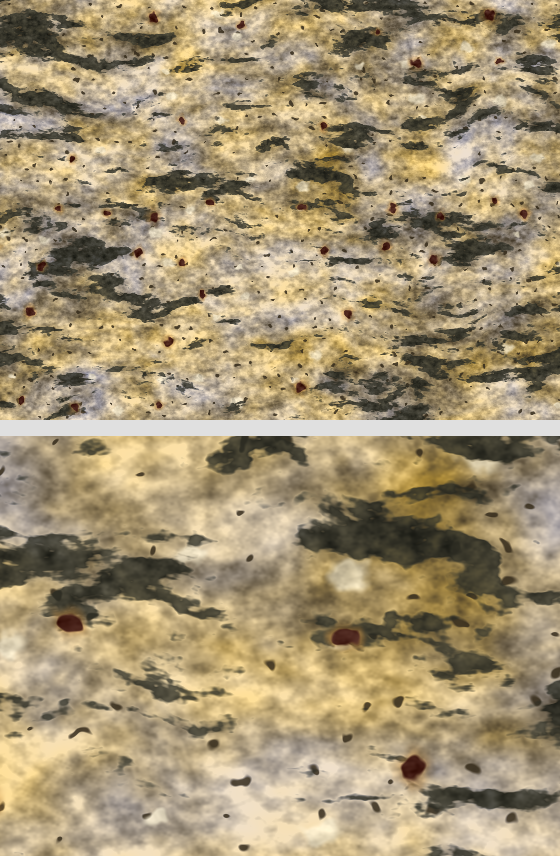
Top: the whole. Bottom: its middle third, enlarged.
Write a Shadertoy shader that draws this texture.

```glsl
// Polished granite: cream and ochre crystals, grey clouds, dark mica streaks, garnets
const vec3 DARK = vec3(0.17, 0.135, 0.08);
const vec3 CREAM = vec3(0.89, 0.80, 0.62);
const vec3 OCHRE_SHIFT = vec3(0.16, 0.0, -0.48);
const vec3 MICA_SHIFT = vec3(-0.035, 0.0, 0.025);
const vec3 GARNET = vec3(0.23, 0.08, 0.06);
const vec3 RUST = vec3(0.66, 0.46, 0.20);
const vec3 QUARTZ = vec3(0.95, 0.91, 0.80);

float hash(vec2 p) {
    vec3 q = fract(p.xyx * 0.1031);
    q += dot(q, q.yzx + 33.33);
    return fract((q.x + q.y) * q.z);
}

float noise(vec2 p) {
    vec2 i = floor(p), f = fract(p);
    f = f * f * (3.0 - 2.0 * f);
    float low = mix(hash(i), hash(i + vec2(1, 0)), f.x);
    float high = mix(hash(i + vec2(0, 1)), hash(i + vec2(1, 1)), f.x);
    return mix(low, high, f.y);
}

// Layered noise centred on zero
float fbm(vec2 p, int octaves) {
    float sum = 0.0, total = 0.0, weight = 1.0;
    for (int i = 0; i < octaves; i++) {
        sum += weight * (noise(p) - 0.5);
        total += weight;
        weight *= 0.55;
        p = mat2(1.6, 1.2, -1.2, 1.6) * p + 19.7;
    }
    return sum / total;
}

// Distance to a scattered spot, in units of its own radius
float spot(vec2 p, float cells, float radius, float chance, float seed) {
    vec2 g = p * cells;
    g.x += 7.0 * hash(vec2(floor(g.y), seed));
    vec2 id = floor(g) + seed;
    vec2 centre = 0.25 + 0.5 * vec2(hash(id), hash(id + 17.0));
    float size = radius * cells * mix(0.5, 1.0, hash(id + 41.0));
    float d = length(fract(g) - centre) / size;
    return hash(id + 73.0) < chance ? d : 9.0;
}

float disc(float d, float softness) {
    return 1.0 - smoothstep(1.0 - softness, 1.0 + softness, d);
}

void mainImage(out vec4 fragColor, in vec2 fragCoord) {
    vec2 p = fragCoord / iResolution.y;

    // Gentle flow of the layers and ragged grain edges
    vec2 flow = p + 0.09 * vec2(fbm(p * 4.0 + 3.0, 3), fbm(p * 4.0 + 51.0, 3));
    vec2 ragged = p + 0.014 * vec2(fbm(p * 75.0, 2), fbm(p * 75.0 + 37.0, 2));

    // Crystal brightness from large clouds down to fine grain
    float cloud = fbm(flow * vec2(5.0, 11.0) + 8.0, 4);
    float crystal = fbm(flow * vec2(20.0, 34.0) + 90.0, 4);
    float grain = fbm(p * vec2(85.0, 110.0) + 150.0, 3);
    float tone = 0.77 + 0.85 * cloud + 0.85 * crystal + 0.75 * grain;

    // Horizontal mica streaks, gathered in the grey clouds
    float streak = fbm(flow * vec2(11.0, 36.0) + 210.0, 5);
    float mica = smoothstep(0.085, 0.175, streak - 0.45 * cloud + 0.25 * grain);
    tone = mix(tone, 0.07 + 0.4 * grain, 0.9 * mica);

    // Fine black pepper
    float pepper = disc(spot(ragged * vec2(0.8, 1.0), 34.0, 0.0045, 0.36, 5.0), 0.35);
    tone = mix(tone, 0.04, 0.85 * pepper);

    // Stone colour with warm patches
    vec3 color = mix(DARK, CREAM, clamp(tone, -0.12, 1.12));
    float warmth = fbm(flow * vec2(9.0, 13.0) + 300.0, 4);
    color += OCHRE_SHIFT * warmth * smoothstep(0.0, 0.7, tone);
    color += MICA_SHIFT * mica;

    // White quartz flecks
    float fleck = disc(spot(ragged * vec2(0.7, 1.0), 15.0, 0.012, 0.2, 130.0), 0.4);
    color = mix(color, QUARTZ + 0.3 * grain, 0.7 * fleck * (1.0 - mica));

    // Garnets in rusty halos
    float garnet = spot(ragged, 9.0, 0.0125, 0.42, 260.0);
    float halo = disc(garnet / 1.6, 0.5);
    color = mix(color, RUST * (0.95 + 1.2 * grain), 0.5 * halo);
    color = mix(color, GARNET + 0.25 * grain, 0.92 * disc(garnet, 0.2));

    fragColor = vec4(clamp(color, 0.0, 1.0), 1.0);
}
```
